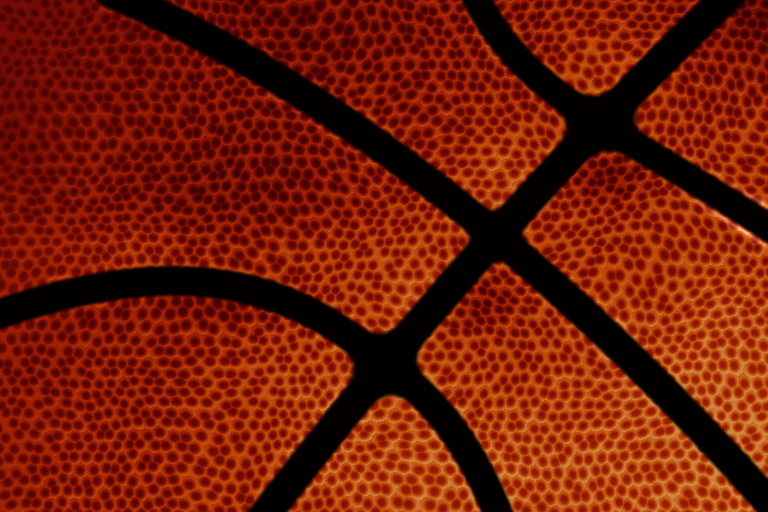
A Shadertoy shader for this texture:

```glsl
vec2 hash2(vec2 p) {
    vec3 q = fract(vec3(p.xyx) * vec3(0.1031, 0.1030, 0.0973));
    q += dot(q, q.yzx + 33.33);
    return fract((q.xx + q.yz) * q.zy);
}

float gradientDot(vec2 cell, vec2 corner, vec2 f) {
    return dot(hash2(cell + corner) * 2.0 - 1.0, f - corner);
}

float gradientNoise(vec2 p) {
    vec2 i = floor(p), f = fract(p);
    vec2 u = f * f * (3.0 - 2.0 * f);
    float low = mix(gradientDot(i, vec2(0, 0), f), gradientDot(i, vec2(1, 0), f), u.x);
    float high = mix(gradientDot(i, vec2(0, 1), f), gradientDot(i, vec2(1, 1), f), u.x);
    return mix(low, high, u.y);
}

float smoothMin(float a, float b, float k) {
    float h = max(k - abs(a - b), 0.0) / k;
    return min(a, b) - h * h * k * 0.25;
}

float segmentDistance(vec2 p, vec2 a, vec2 b) {
    vec2 ab = b - a;
    return length(p - a - ab * clamp(dot(p - a, ab) / dot(ab, ab), 0.0, 1.0));
}

// Distance to a cubic curve, walked in short chords
float curveDistance(vec2 p, vec2 a, vec2 b, vec2 c, vec2 d) {
    const int STEPS = 18;
    float nearest = 10.0;
    vec2 last = a;
    for (int i = 1; i <= STEPS; i++) {
        float t = float(i) / float(STEPS), s = 1.0 - t;
        vec2 next = s * s * s * a + 3.0 * s * t * (s * b + t * c) + t * t * t * d;
        nearest = min(nearest, segmentDistance(p, last, next));
        last = next;
    }
    return nearest;
}

// Rubber channels, filleted where they cross
float seamDistance(vec2 p) {
    float sweep = curveDistance(p, vec2(0.214, 1.016), vec2(0.642, 0.833),
                                vec2(1.076, 0.498), vec2(1.508, 0.012)) - 0.030;
    float diagonal = curveDistance(p, vec2(0.510, -0.016), vec2(0.807, 0.372),
                                   vec2(1.115, 0.716), vec2(1.430, 1.016)) - 0.031;
    float arch = curveDistance(p, vec2(-0.019, 0.381), vec2(0.235, 0.469),
                               vec2(0.522, 0.513), vec2(0.763, 0.276));
    float archFoot = curveDistance(p, vec2(0.763, 0.276), vec2(0.852, 0.226),
                                   vec2(0.934, 0.105), vec2(0.979, -0.021));
    float corner = curveDistance(p, vec2(0.922, 1.019), vec2(1.027, 0.804),
                                 vec2(1.191, 0.761), vec2(1.518, 0.545)) - 0.027;
    float d = smoothMin(sweep, diagonal, 0.025);
    d = smoothMin(d, min(arch, archFoot) - 0.029, 0.055);
    return smoothMin(d, corner, 0.055);
}

// Offset from the nearest pebble centre on a jittered hexagonal grid
vec2 pebbleOffset(vec2 q, float jitter) {
    const float ROW = 0.87;
    vec2 best = vec2(9.0);
    float row0 = floor(q.y / ROW);
    for (int j = -1; j <= 1; j++) {
        float row = row0 + float(j);
        float shift = 0.5 * mod(row, 2.0);
        for (int i = -1; i <= 1; i++) {
            float column = floor(q.x - shift) + float(i);
            vec2 wobble = (hash2(vec2(column, row) + 70.0) - 0.5) * jitter;
            vec2 v = q - vec2(column + 0.5 + shift, (row + 0.5) * ROW) - wobble;
            if (dot(v, v) < dot(best, best)) best = v;
        }
    }
    return best;
}

float glow(vec2 p, vec2 centre, vec2 radius, float amount) {
    vec2 v = (p - centre) / radius;
    return amount * exp(-dot(v, v));
}

// Broad light and shade over the leather
float leatherLight(vec2 p) {
    float l = 0.52 + 0.12 * p.x - 0.135 * p.y;
    l += glow(p, vec2(0.83, 0.45), vec2(0.18, 0.16), 0.14);
    l += glow(p, vec2(1.00, 0.66), vec2(0.13, 0.10), 0.14);
    l += glow(p, vec2(0.23, 0.51), vec2(0.28, 0.06), 0.10);
    l += glow(p, vec2(0.62, 0.20), vec2(0.20, 0.20), 0.11);
    l += glow(p, vec2(1.40, 0.20), vec2(0.35, 0.30), 0.13);
    l += glow(p, vec2(0.88, 0.08), vec2(0.25, 0.15), 0.11);
    l += glow(p, vec2(1.18, 0.86), vec2(0.10, 0.09), 0.12);
    l -= glow(p, vec2(0.94, 0.41), vec2(0.09, 0.08), 0.22);
    l -= glow(p, vec2(1.18, 0.66), vec2(0.09, 0.06), 0.20);
    l -= glow(p, vec2(0.48, 0.64), vec2(0.22, 0.12), 0.09);
    l -= glow(p, vec2(0.60, 0.95), vec2(0.25, 0.13), 0.09);
    l -= glow(p, vec2(0.45, 0.40), vec2(0.14, 0.04), 0.12);
    l -= glow(p, vec2(1.48, 1.02), vec2(0.16, 0.16), 0.22);
    return l;
}

vec3 leatherColour(float l) {
    vec3 c = mix(vec3(0.01, 0.0, 0.0), vec3(0.29, 0.01, 0.0), smoothstep(0.0, 0.27, l));
    c = mix(c, vec3(0.44, 0.04, 0.01), smoothstep(0.27, 0.45, l));
    c = mix(c, vec3(0.61, 0.12, 0.01), smoothstep(0.45, 0.61, l));
    c = mix(c, vec3(0.74, 0.28, 0.03), smoothstep(0.61, 0.78, l));
    return mix(c, vec3(0.82, 0.53, 0.25), smoothstep(0.78, 1.0, l));
}

void mainImage(out vec4 fragColor, in vec2 fragCoord) {
    vec2 p = fragCoord / iResolution.y;
    float pixel = 1.0 / iResolution.y;
    float seam = seamDistance(p);

    // Pebbled grain, softer towards the upper left
    vec2 warp = vec2(gradientNoise(p * 5.0), gradientNoise(p * 5.0 + 19.0));
    vec2 v = pebbleOffset((p + 0.035 * warp) / 0.0255, 0.42);
    float focus = smoothstep(-0.2, 0.65, p.x + 0.35 * (1.0 - p.y));
    float ridge = smoothstep(0.12, 0.56, length(v));
    float relief = dot(v, vec2(0.35, -0.8));
    float light = leatherLight(p) + 0.05 * gradientNoise(p * 9.0);
    light += mix(0.13, 0.36, focus) * (ridge - 0.55) + 0.12 * focus * relief;

    // Lit lip and black rubber
    float lip = glow(vec2(seam, 0.0), vec2(0.006, 0.0), vec2(0.005, 1.0), 1.0);
    light += lip * 0.10 * (0.6 + gradientNoise(p * 30.0));
    vec3 colour = leatherColour(light);
    colour += lip * glow(p, vec2(1.46, 0.56), vec2(0.10, 0.08), 0.25);
    float cover = smoothstep(-0.003 - pixel, 0.003 + pixel, seam);
    fragColor = vec4(mix(vec3(0.008, 0.002, 0.001), colour, cover), 1.0);
}
```
